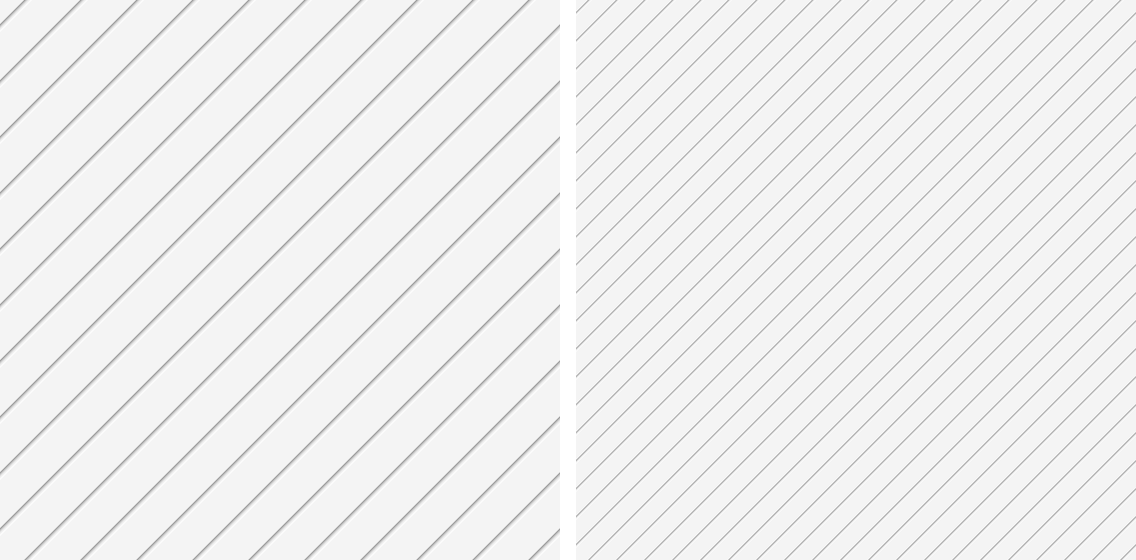
Left: one tile. Right: repeated 2 by 2.
Give the GLSL for this pattern, as a three.js fragment shader.

```glsl
// Pale panel with evenly spaced diagonal grooves, each with a soft shadow and a thin highlight.
varying vec2 vUv;

const float REPEATS = 10.0;          // grooves across and down
const float GROOVE_PHASE = 0.441;    // groove position within one repeat
const float EDGE_SOFTNESS = 0.02;    // all widths are fractions of a repeat
const float SHADOW_WIDTH = 0.105;
const float SHADOW_DEPTH = 0.38;
const float HIGHLIGHT_OFFSET = 0.12;
const float HIGHLIGHT_WIDTH = 0.022;

const vec3 PANEL_COLOR = vec3(0.957);
const vec3 HIGHLIGHT_COLOR = vec3(1.0);

// Signed horizontal offset from the nearest groove, from -0.5 to 0.5 repeats
float grooveOffset(vec2 uv, float repeats, float phase) {
  return fract((uv.x - uv.y) * repeats - phase + 0.5) - 0.5;
}

// Crisp on the upper left, fading quadratically to the lower right
float grooveShadow(float offset, float width, float softness) {
  float edge = smoothstep(-softness, 0.0, offset);
  float fade = 1.0 - clamp(offset / width, 0.0, 1.0);
  return edge * fade * fade;
}

// Soft thin line centred on a given offset
float softLine(float offset, float center, float halfWidth) {
  return 1.0 - smoothstep(0.0, halfWidth, abs(offset - center));
}

void main() {
  float offset = grooveOffset(vUv, REPEATS, GROOVE_PHASE);
  float shadow = grooveShadow(offset, SHADOW_WIDTH, EDGE_SOFTNESS);
  float highlight = softLine(offset, HIGHLIGHT_OFFSET, HIGHLIGHT_WIDTH);

  vec3 color = mix(PANEL_COLOR, HIGHLIGHT_COLOR, highlight);
  color -= SHADOW_DEPTH * shadow;
  gl_FragColor = vec4(color, 1.0);
}
```
